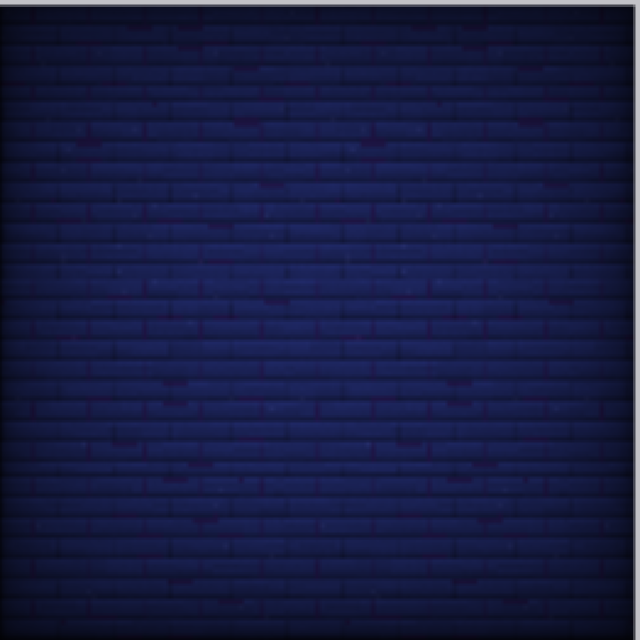
Give the GLSL for this texture, as a Shadertoy shader.

```glsl
// Dark indigo wall of 32 thin plank rows with 11 staggered seams, shaded edges and a pale rim.

const float TEXELS = 125.0;  // coarse texels along each side of the wall
const float PANEL = 0.992;   // wall size; the rim fills the rest

float hash(vec2 p) {
    vec3 q = fract(vec3(p.xyx) * vec3(0.1031, 0.1030, 0.0973));
    q += dot(q, q.yzx + 33.33);
    return fract((q.x + q.y) * q.z);
}

// Colour of one texel, counted from the upper left
vec3 plankTexel(vec2 t) {
    // Every 38th texel line is skipped, which leaves three thinner rows
    float line = t.y + floor((t.y + 22.0) / 38.0);
    float row = floor(line / 4.0);
    float level = mod(line, 4.0);
    float odd = mod(row, 2.0);
    float column = mod(t.x, 56.0);  // wear recurs every five planks

    // Lit top edge, flat middle, shadowed lower edge
    float light = level < 0.5 ? 1.12 : level < 1.5 ? 1.03 : level < 2.5 ? 0.98 : 0.76;

    // Long streaks and fine grain
    float streak = hash(vec2(floor((column + row * 3.0) / 7.0), line + 40.0));
    light *= 0.94 + 0.10 * streak + 0.04 * hash(vec2(column, line + 9.0));
    vec3 color = vec3(0.104, 0.134, 0.338) * light;

    // Purple worn dashes along the plank edges
    float dash = hash(vec2(floor(mod(column + row * 5.0, 56.0) / 5.0) + 71.0, line));
    bool edge = level < 0.5 || level > 2.5;
    if (edge && dash < 0.065) color = mix(color, vec3(0.125, 0.075, 0.270), 0.8);

    // Upright seams: purple on even rows, faint and half a plank over on odd rows
    float seam = step(mod(6.2 + 5.2 * odd - t.x, 11.2), 0.999);
    float wear = hash(vec2(column + 13.0, row + 5.0));
    vec3 seamColor = mix(vec3(0.125, 0.075, 0.275), color * 0.8, odd);
    float strength = (0.25 + 0.6 * wear) * (level < 0.5 ? 0.7 : 1.0);
    color = mix(color, seamColor, seam * strength);

    // Rare pale chips
    float chip = step(0.994, hash(vec2(column + 31.0, line + 17.0)));
    return color + chip * vec3(0.025, 0.025, 0.035);
}

vec3 wall(vec2 uv) {
    if (max(uv.x, uv.y) > PANEL) return vec3(0.76, 0.76, 0.78);
    vec2 p = clamp(uv / PANEL, 0.0, 0.9999);
    vec3 color = plankTexel(floor(vec2(p.x, 1.0 - p.y) * TEXELS));

    // Darken towards all four sides
    vec2 fall = 4.0 * p * (1.0 - p);
    return color * (0.08 + 0.92 * pow(max(fall.x * fall.y, 0.0), 0.27));
}

void mainImage(out vec4 fragColor, in vec2 fragCoord) {
    vec2 uv = fragCoord / iResolution.xy;

    // Average nearby samples to soften the texel edges
    vec3 sum = vec3(0.0);
    for (int y = -1; y <= 1; y++)
        for (int x = -1; x <= 1; x++)
            sum += wall(uv + vec2(x, y) * 0.3 / TEXELS);
    fragColor = vec4(sum / 9.0, 1.0);
}
```
